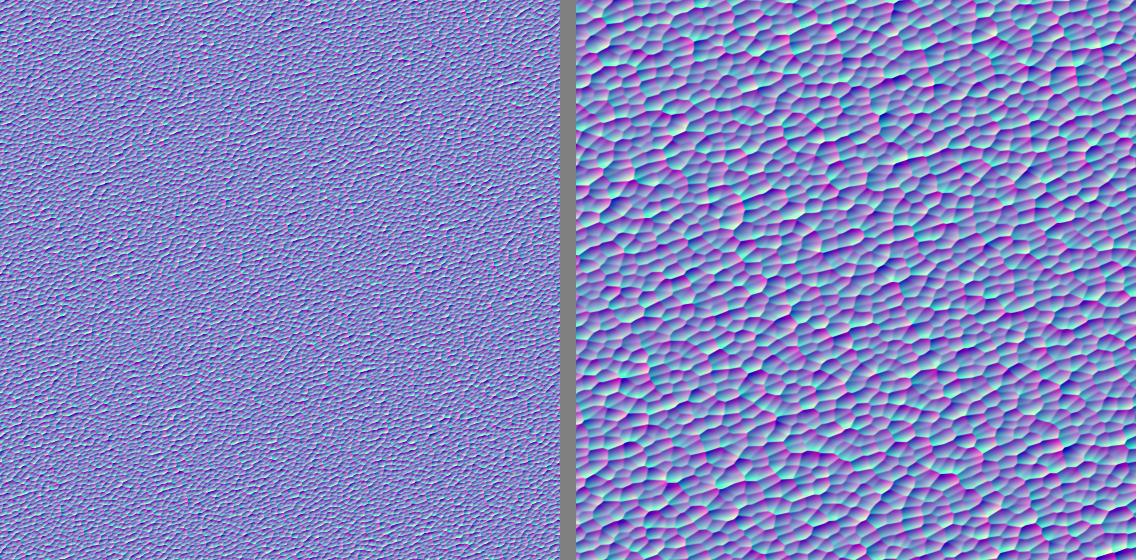
Left: the whole. Right: its middle third, enlarged.
A Shadertoy shader for this texture map:

```glsl
// Normal map of fine pebbled leather: small, slanted domes with soft creases.

const float CELLS_ALONG = 108.0;  // grains per canvas along the grain
const float STRETCH = 1.5;        // grain length over grain width
const float GRAIN_ANGLE = 0.3;    // slant of the grain, radians
const float SOFTNESS = 17.0;      // higher gives sharper creases
const float RELIEF = 0.51;        // slope to colour strength
const vec2 FLAT_TONE = vec2(0.518, 0.525);
const float BLUE_SHADE = 0.715;
const float BLUE_LIT = 0.81;

vec3 hash3(vec2 cell) {
    vec3 q = fract(cell.xyx * vec3(0.1031, 0.1030, 0.0973));
    q += dot(q, q.yxz + 33.33);
    return fract((q.xxy + q.yzz) * q.zyx);
}

// Blended offset from the nearest grain centres, the slope of a smooth dome.
vec2 domeSlope(vec2 p, float softness) {
    vec2 base = floor(p);
    vec2 slope = vec2(0.0);
    float total = 0.0;
    for (int y = -1; y <= 1; y++) {
        for (int x = -1; x <= 1; x++) {
            vec2 cell = base + vec2(x, y);
            vec3 rnd = hash3(cell + 400.0);
            vec2 offset = p - cell - mix(vec2(0.06), vec2(0.94), rnd.xy);
            float height = 0.12 * rnd.z;
            float weight = exp(softness * (height - dot(offset, offset)));
            slope += weight * offset * mix(0.8, 1.2, rnd.z);
            total += weight;
        }
    }
    return slope / max(total, 1e-9);
}

// Slope on the canvas of grains stretched along a slanted axis.
vec2 grainSlope(vec2 uv, float angle, float stretch) {
    vec2 along = vec2(cos(angle), sin(angle));
    vec2 across = vec2(-along.y, along.x) * stretch;
    vec2 p = CELLS_ALONG * vec2(dot(uv, along), dot(uv, across));
    vec2 slope = domeSlope(p, SOFTNESS);
    return slope.x * along + slope.y * across;
}

// Red leans right, green leans down, blue dims on the shaded side.
vec3 encodeSlope(vec2 slope, float relief) {
    vec2 tone = FLAT_TONE + relief * vec2(slope.x, -slope.y);
    float lit = smoothstep(-0.2, 0.15, tone.x + tone.y - 1.0);
    return vec3(tone, mix(BLUE_SHADE, BLUE_LIT, lit));
}

void mainImage(out vec4 fragColor, in vec2 fragCoord) {
    // Average four samples to smooth the creases.
    vec3 color = vec3(0.0);
    for (int i = 0; i < 4; i++) {
        vec2 shift = 0.5 * vec2(i % 2, i / 2) - 0.25;
        vec2 uv = (fragCoord + shift) / iResolution.y;
        color += encodeSlope(grainSlope(uv, GRAIN_ANGLE, STRETCH), RELIEF);
    }
    fragColor = vec4(clamp(color * 0.25, 0.0, 1.0), 1.0);
}
```
